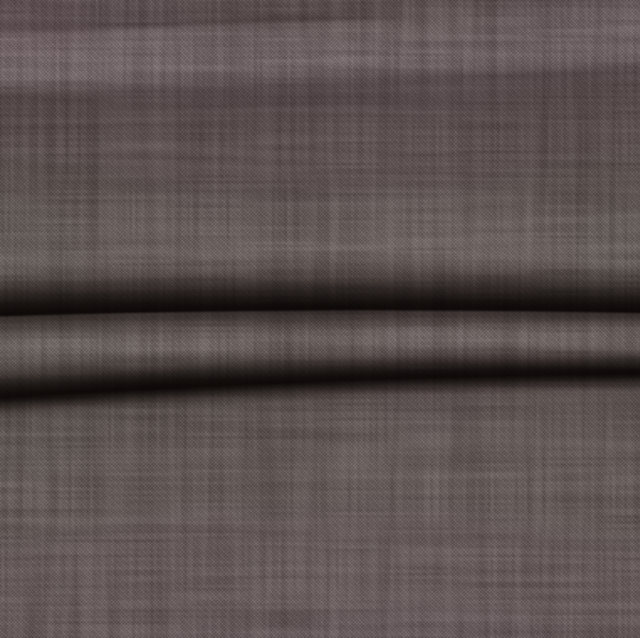
A Shadertoy shader for this texture:

```glsl
// Woven suiting cloth lying in soft horizontal folds.
// Two curved creases split the sheet into three shaded strips; fine weave,
// slub streaks and slow tint changes are laid over the fold lighting.

#define CLOTH_LIGHT 0.37
#define CREASE_DARK 0.045
#define EDGE_SOFT 0.003
#define WEAVE_COUNT 190.0
#define WEAVE_DEPTH 0.085
#define SLUB_DEPTH 0.24
#define WARM_TINT vec3(0.028, -0.008, -0.019)
#define MAUVE_TINT vec3(0.008, -0.008, 0.012)

float hash(vec2 p) {
    return fract(sin(dot(p, vec2(127.1, 311.7))) * 43758.5453);
}

float noise(vec2 p) {
    vec2 cell = floor(p);
    vec2 f = fract(p);
    f = f * f * (3.0 - 2.0 * f);
    float low = mix(hash(cell), hash(cell + vec2(1, 0)), f.x);
    float high = mix(hash(cell + vec2(0, 1)), hash(cell + vec2(1, 1)), f.x);
    return mix(low, high, f.y);
}

float upperCrease(float x) { return 0.504 + 0.031 * x - 0.026 * x * x; }
float lowerCrease(float x) { return 0.376 + 0.066 * x - 0.028 * x * x; }

// Back of the cloth: rounded fold, then a faint raised band near the top
float backShade(vec2 uv, float rise) {
    float s = mix(CREASE_DARK, CLOTH_LIGHT + 0.015, smoothstep(0.0, 0.088, rise));
    s -= 0.06 * smoothstep(0.11, 0.21, rise);

    float bandStart = uv.y - (0.861 + 0.035 * uv.x);
    s -= 0.028 * smoothstep(-0.10, -0.025, bandStart);
    s += 0.10 * smoothstep(-0.016, 0.02, bandStart);

    float bandEnd = uv.y - (0.951 + 0.035 * uv.x);
    float ridge = 1.0 - smoothstep(0.45, 0.75, uv.x);
    s -= 0.07 * mix(smoothstep(-0.015, 0.025, bandEnd),
                    smoothstep(-0.008, 0.005, bandEnd), ridge);
    s -= 0.035 * ridge * exp(-pow(bandEnd / 0.009, 2.0));
    return s;
}

// Narrow roll between the creases; h runs from 0 at its base to 1 at its top
float rollShade(float h) {
    float s = mix(CREASE_DARK, CLOTH_LIGHT + 0.025, smoothstep(0.0, 0.56, h));
    return s * mix(1.0, 0.50, smoothstep(0.64, 1.0, h));
}

// Flat front sheet, shadowed just beneath the roll
float frontShade(float drop) {
    float s = mix(CREASE_DARK, CLOTH_LIGHT - 0.035, smoothstep(-0.004, 0.034, drop));
    return s + 0.03 * smoothstep(0.03, 0.14, drop);
}

// Checkered over-under threads with a slight diagonal twill
float weave(vec2 p, float pixel) {
    vec2 thread = p * WEAVE_COUNT * 6.28318;
    float dots = sin(thread.x) * sin(thread.y);
    float twill = sin(0.5 * (thread.x + thread.y));
    float visible = 1.0 - smoothstep(0.4, 0.9, pixel * WEAVE_COUNT);
    return (dots + 0.35 * twill) * visible;
}

// Long uneven threads in both directions, at two thicknesses
float slubs(vec2 p) {
    float sum = 0.0;
    for (int i = 0; i < 2; i++) {
        float k = float(i);
        float fine = mix(210.0, 75.0, k);
        float span = mix(9.0, 4.0, k);
        float across = noise(vec2(p.x * span, p.y * fine) + 17.0 * k);
        float along = noise(vec2(p.x * fine, p.y * span) + 43.0 + 17.0 * k);
        sum += (across + along - 1.0) * mix(0.6, 0.4, k);
    }
    return sum;
}

void mainImage(out vec4 fragColor, in vec2 fragCoord) {
    vec2 uv = fragCoord / iResolution.xy;
    vec2 p = fragCoord / iResolution.y;
    float pixel = 1.0 / iResolution.y;
    float soft = max(EDGE_SOFT, pixel);

    // Fold lighting
    float top = upperCrease(uv.x);
    float base = lowerCrease(uv.x);
    float roll = rollShade((uv.y - base) / (top - base));
    float shade = mix(frontShade(base - uv.y), roll,
                      smoothstep(-soft, soft, uv.y - base));
    shade = mix(shade, backShade(uv, uv.y - top),
                smoothstep(-soft, soft, uv.y - top));

    // Cloth surface
    float blotch = noise(p * vec2(3.0, 5.0)) - 0.5;
    float grain = hash(floor(p * 500.0)) - 0.5;
    shade *= 1.0 + WEAVE_DEPTH * weave(p, pixel) + SLUB_DEPTH * slubs(p)
           + 0.05 * blotch + 0.07 * grain;

    // Warm brown, turning mauve towards the far and near ends
    float mauve = smoothstep(0.18, 0.48, abs(uv.y - 0.46)) + 0.6 * blotch;
    float lit = smoothstep(0.0, 0.30, shade);
    vec3 color = vec3(shade) + WARM_TINT * mix(0.45, 1.0, lit)
               + MAUVE_TINT * mauve * lit;
    fragColor = vec4(clamp(color, 0.0, 1.0), 1.0);
}
```
